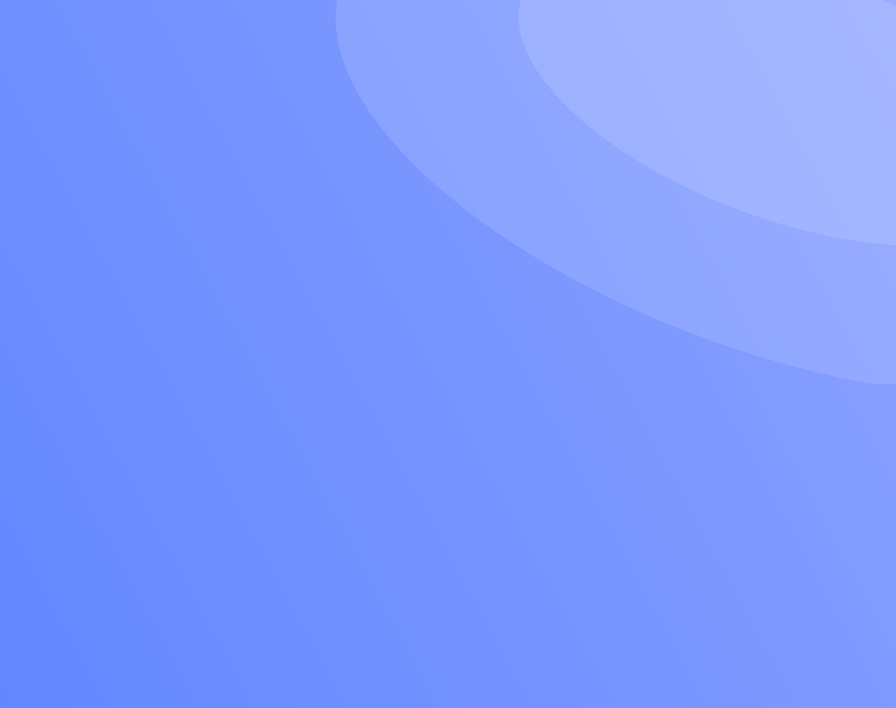
Write a WebGL 1 fragment shader that draws this background.

```glsl
precision highp float;
// Soft blue diagonal gradient with two pale tilted ellipses in the upper right corner.

uniform vec2 u_resolution;

const vec3 DEEP_BLUE = vec3(0.385, 0.530, 1.0);
const vec3 PALE_BLUE = vec3(0.550, 0.637, 1.0);
const float TILT = -0.353;
const float VEIL = 0.12;

vec2 rotate(vec2 p, float angle) {
  float c = cos(angle);
  float s = sin(angle);
  return vec2(c * p.x + s * p.y, c * p.y - s * p.x);
}

// Approximate signed distance to an ellipse, accurate near its edge.
float ellipseDistance(vec2 p, vec2 center, vec2 radii, float angle) {
  vec2 q = rotate(p - center, angle);
  float k = length(q / radii);
  float slope = length(q / (radii * radii));
  return k * (k - 1.0) / max(slope, 0.0001);
}

// Coverage of a shape with an edge one pixel wide.
float coverage(float distanceToEdge, float pixel) {
  return 1.0 - smoothstep(-0.5 * pixel, 0.5 * pixel, distanceToEdge);
}

vec3 lighten(vec3 color, float amount) {
  return mix(color, vec3(1.0), amount);
}

void main() {
  vec2 uv = gl_FragCoord.xy / u_resolution;
  vec2 p = gl_FragCoord.xy / u_resolution.y;
  float pixel = 1.0 / u_resolution.y;

  // Base gradient, rising to the right and slightly upward
  vec3 color = mix(DEEP_BLUE, PALE_BLUE, dot(uv, vec2(0.7, 0.3)));

  // Large ellipse with a flat lower limit
  float outer = ellipseDistance(p, vec2(1.094, 0.795), vec2(0.652, 0.290), TILT);
  outer = max(outer, 0.457 - p.y);
  color = lighten(color, VEIL * coverage(outer, pixel));

  // Small ellipse layered above it
  float inner = ellipseDistance(p, vec2(1.109, 0.867), vec2(0.396, 0.176), TILT);
  color = lighten(color, VEIL * coverage(inner, pixel));

  gl_FragColor = vec4(color, 1.0);
}
```
